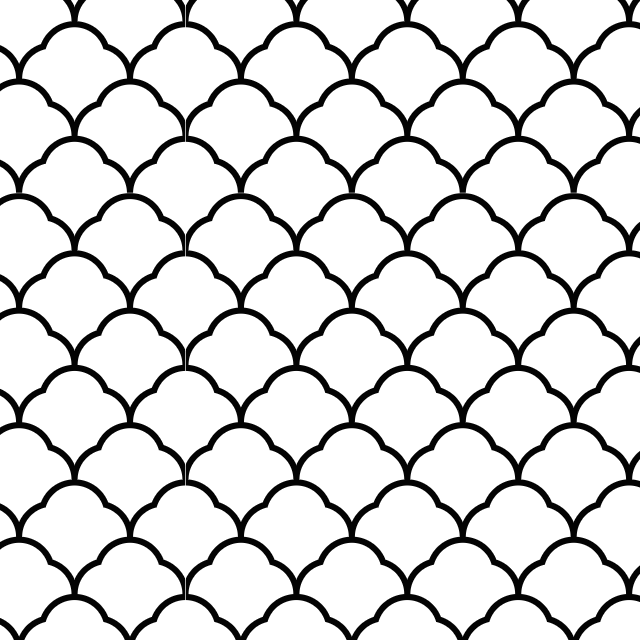
Give the GLSL for this pattern, as a WebGL 1 fragment shader.

```glsl
precision highp float;

uniform vec2 u_resolution;

const vec2 ORIGIN = vec2(0.4631, 0.5195);   // base centre of one scale
const vec2 SPACING = vec2(0.1733, 0.0895);  // scale width and row height
const float LOBE_RADIUS = 0.0516;
const float HALF_LINE = 0.0048;
const float HALF_SEAM = 0.0006;
const vec3 PAPER = vec3(1.0);
const vec3 INK = vec3(0.01);

float coverage(float dist, float pixel) {
  return clamp(0.5 - dist / pixel, 0.0, 1.0);
}

// Outline of three merged circles, standing on short straight legs
float scaleOutline(vec2 p, float width, float height, float radius, float halfLine) {
  vec2 side = vec2(0.5 * width - radius, 0.0);
  vec2 top = vec2(0.0, height - radius - halfLine);
  vec2 q = vec2(abs(p.x), max(p.y, 0.0));
  float lobes = min(length(q - side), length(q - top)) - radius;
  return max(abs(lobes) - halfLine, -p.y - halfLine);
}

// Rows of scales, every other row shifted by half a width
float scaleRows(vec2 p, vec2 spacing, float radius, float halfLine) {
  float row = floor(p.y / spacing.y);
  float dist = 1.0;
  for (int i = -1; i <= 1; i++) {
    float r = row + float(i);
    float shift = 0.5 * mod(r, 2.0);
    float x = (fract(p.x / spacing.x + shift + 0.5) - 0.5) * spacing.x;
    vec2 local = vec2(x, p.y - r * spacing.y);
    dist = min(dist, scaleOutline(local, spacing.x, spacing.y, radius, halfLine));
  }
  return dist;
}

float seam(float offset, float halfWidth, float pixel) {
  return coverage(abs(offset) - halfWidth, pixel);
}

void main() {
  float pixel = 1.0 / min(u_resolution.x, u_resolution.y);
  vec2 p = gl_FragCoord.xy * pixel - ORIGIN;

  float ink = coverage(scaleRows(p, SPACING, LOBE_RADIUS, HALF_LINE), pixel);

  // Hairline gaps along one column and one row
  float column = 0.8 * seam(p.x + SPACING.x, HALF_SEAM, pixel);
  float row = 0.6 * seam(p.y - 2.0 * SPACING.y, HALF_SEAM, pixel);
  ink *= 1.0 - max(column, row);

  gl_FragColor = vec4(mix(PAPER, INK, ink), 1.0);
}
```
